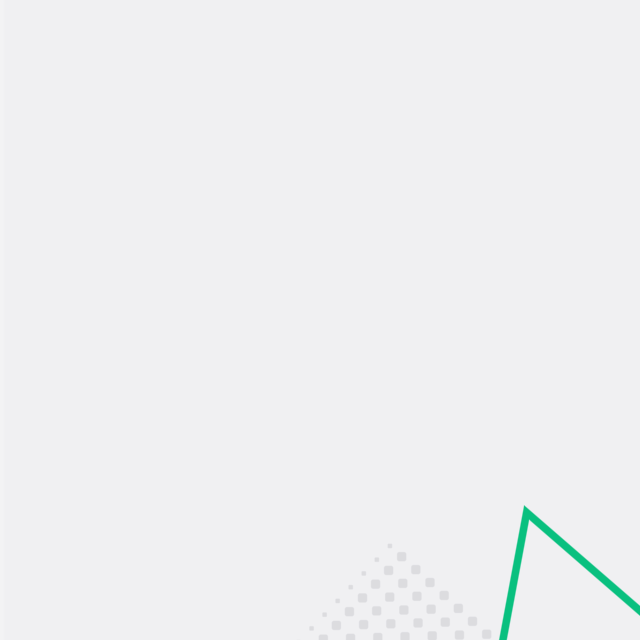
Reproduce this background procedurally as a WebGL 2 fragment shader.

```glsl
#version 300 es
precision highp float;

uniform vec2 u_resolution;
out vec4 outColor;

#define PAPER vec3(0.941, 0.941, 0.949)
#define MARGIN vec3(0.951, 0.951, 0.957)
#define DOT_GREY vec3(0.862, 0.862, 0.876)
#define GREEN vec3(0.035, 0.752, 0.498)
#define APEX vec2(0.8229, 0.1992)
#define STROKE_HALF 0.0059
#define GRID_ORIGIN vec2(0.6276, 0.1302)
#define GRID_RIGHT vec2(0.02214, -0.0202)
#define GRID_LEFT vec2(-0.0204, -0.02148)
#define DOT_HALF 0.0072
#define MARGIN_WIDTH 0.0065

float coverage(float dist, float soft) {
    return 1.0 - smoothstep(-soft, soft, dist);
}

float roundedBox(vec2 p, float halfSize, float corner) {
    vec2 q = abs(p) - halfSize + corner;
    return length(max(q, 0.0)) + min(max(q.x, q.y), 0.0) - corner;
}

// Outline of a wedge, with a sharp mitred tip
float wedgeStroke(vec2 p) {
    vec2 leftArm = normalize(vec2(-0.0371, -0.1992));
    vec2 rightArm = normalize(vec2(0.1771, -0.1536));
    float insideLeft = dot(p, vec2(-leftArm.y, leftArm.x));
    float insideRight = dot(p, vec2(rightArm.y, -rightArm.x));
    return abs(min(insideLeft, insideRight)) - STROKE_HALF;
}

// Slanted lattice of dots, with a row of smaller dots on its left edge
float dotField(vec2 p, float soft) {
    mat2 basis = mat2(GRID_RIGHT, GRID_LEFT);
    vec2 cell = round(inverse(basis) * (p - GRID_ORIGIN));
    if (cell.x < -1.0 || cell.y < 0.0) return 0.0;
    float edge = cell.x < 0.0 ? 1.0 : 0.0;
    vec2 center = GRID_ORIGIN + basis * (cell + vec2(0.17 * edge, 0.0));
    float size = DOT_HALF * mix(1.0, 0.48, edge);
    return coverage(roundedBox(p - center, size, 0.5 * size), soft);
}

void main() {
    vec2 p = gl_FragCoord.xy / u_resolution;
    float soft = max(0.0014, 0.7 / u_resolution.y);

    // Paper with a faint lighter strip on the left
    vec3 color = mix(PAPER, MARGIN, coverage(p.x - MARGIN_WIDTH, soft));

    // Grey dots, then the green outline
    color = mix(color, DOT_GREY, dotField(p, soft));
    color = mix(color, GREEN, coverage(wedgeStroke(p - APEX), soft));

    outColor = vec4(color, 1.0);
}
```
